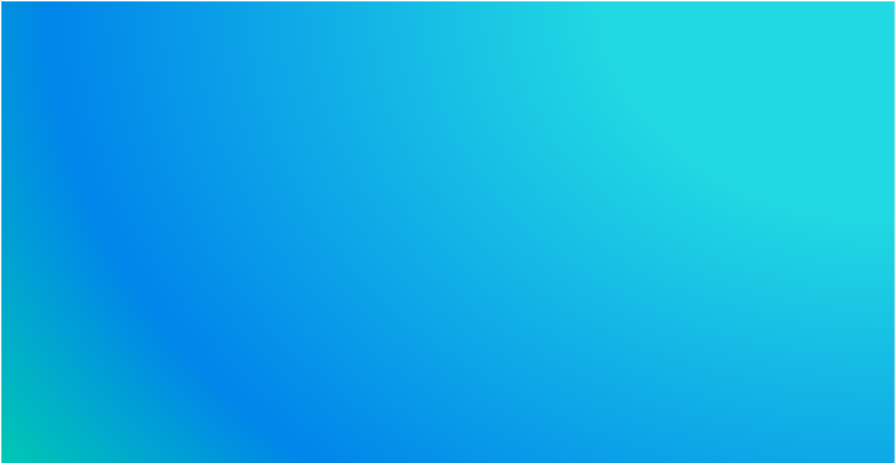
Write a Shadertoy shader that draws this background.

```glsl
// A smooth elliptical gradient spreading from the upper right corner:
// a flat cyan core fades to a deep blue arc, then to green at the lower left.
// A box distance function frames it with a hairline white margin.

// Colour along the normalised radius; the blue arc lies at radius 1.
vec3 radialColour(float radius) {
    vec3 cyan  = vec3(0.130, 0.850, 0.885);
    vec3 blue  = vec3(0.000, 0.522, 0.918);
    vec3 green = vec3(0.000, 0.790, 0.700);

    vec3 inner = mix(cyan, blue, clamp((radius - 0.34) / 0.66, 0.0, 1.0));
    return mix(inner, green, clamp((radius - 1.0) / 0.285, 0.0, 1.0));
}

// Signed distance to an axis-aligned box, negative inside.
float boxDistance(vec2 point, vec2 low, vec2 high) {
    vec2 outside = max(low - point, point - high);
    return max(outside.x, outside.y);
}

void mainImage(out vec4 fragColor, in vec2 fragCoord) {
    vec2 uv = fragCoord / iResolution.xy;

    // Elliptical radius around the upper right corner
    float radius = length((1.0 - uv) / vec2(0.945, 1.366));
    vec3 colour = radialColour(radius);

    // White margin, slightly deeper along the bottom
    float pixel = 1.0 / iResolution.x;
    float aspect = iResolution.y / iResolution.x;
    vec2 point = fragCoord * pixel;
    float edge = boxDistance(point, vec2(0.0016, 0.0032),
                             vec2(0.9984, aspect - 0.0016));
    float margin = smoothstep(-0.5 * pixel, 0.5 * pixel, edge);

    fragColor = vec4(mix(colour, vec3(1.0), margin), 1.0);
}
```
